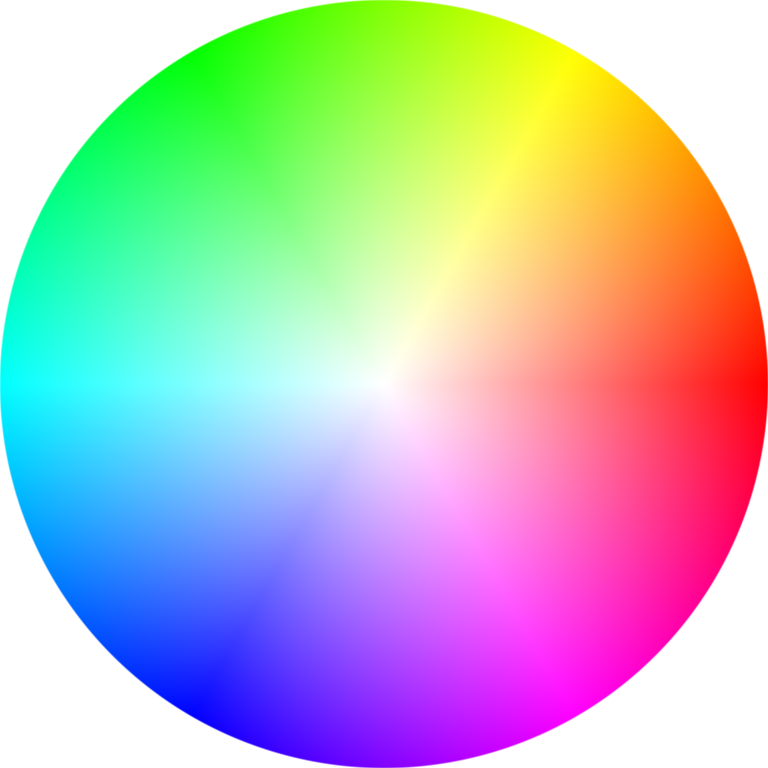
Reproduce this background procedurally as a three.js fragment shader.

```glsl
// A hue and saturation wheel that fills the canvas on a white ground.
// The angle around the center sets the hue, counterclockwise from red at the
// right; the distance from the center sets the saturation, white to pure.
varying vec2 vUv;

const float TAU = 6.2831853;

// Fully saturated colour for a hue in turns: three shifted triangle waves
vec3 pureHue(float turns) {
  vec3 wave = abs(fract(turns + vec3(0.0, 2.0, 1.0) / 3.0) * 6.0 - 3.0);
  return clamp(wave - 1.0, 0.0, 1.0);
}

void main() {
  vec2 fromCenter = (vUv - 0.5) * 2.0;
  float radius = length(fromCenter);

  // Wheel: linear blend from white at the hub to the pure hue at the rim
  float hue = atan(fromCenter.y, fromCenter.x) / TAU;
  vec3 white = vec3(1.0);
  vec3 wheel = mix(white, pureHue(hue), min(radius, 1.0));

  // Soft rim against the white ground
  float inside = 1.0 - smoothstep(0.997, 1.003, radius);
  gl_FragColor = vec4(mix(white, wheel, inside), 1.0);
}
```
